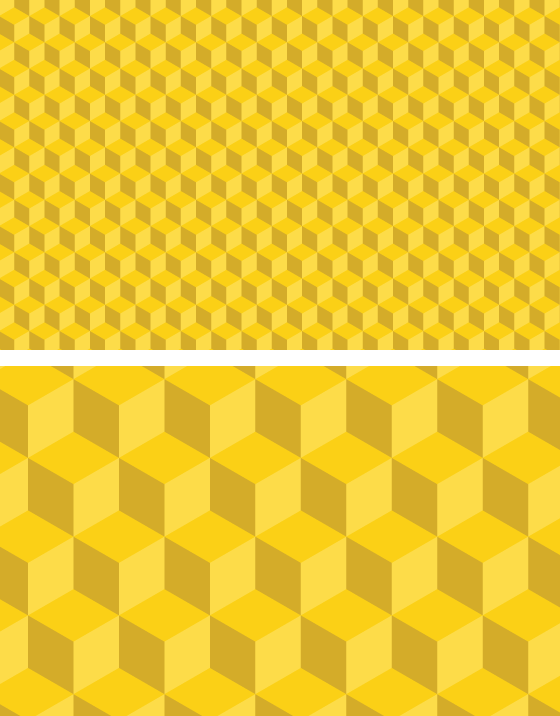
Top, the full canvas; bottom, a detail of the centre.
Reproduce this pattern procedurally as a WebGL 1 fragment shader.

```glsl
precision highp float;
// Isometric stacked cubes in three shades of yellow, tiled as regular hexagons.

uniform vec2 u_resolution;

// Offset from the nearest hexagon centre; hexagon sides have length 1.
vec2 hexLocal(vec2 p) {
  vec2 period = vec2(sqrt(3.0), 3.0);
  vec2 evenRow = mod(p + 0.5 * period, period) - 0.5 * period;
  vec2 oddRow = mod(p, period) - 0.5 * period;
  return dot(evenRow, evenRow) < dot(oddRow, oddRow) ? evenRow : oddRow;
}

// Each hexagon is one cube: a lid above two side faces.
vec3 cubeColor(vec2 p) {
  vec2 h = hexLocal(p);
  vec3 side = h.x < 0.0 ? vec3(0.83, 0.675, 0.16) : vec3(0.992, 0.863, 0.286);
  return h.y > abs(h.x) / sqrt(3.0) ? vec3(0.984, 0.816, 0.086) : side;
}

void main() {
  // Average a 4 x 4 grid of samples to smooth every edge.
  vec3 sum = vec3(0.0);
  for (int j = 0; j < 4; j++) {
    for (int i = 0; i < 4; i++) {
      vec2 jitter = (vec2(float(i), float(j)) + 0.5) / 4.0 - 0.5;
      // The canvas is 20 cube edges high.
      vec2 p = (gl_FragCoord.xy + jitter) / u_resolution.y * 20.0;
      sum += cubeColor(p - vec2(0.808, 0.583));
    }
  }
  gl_FragColor = vec4(sum / 16.0, 1.0);
}
```
